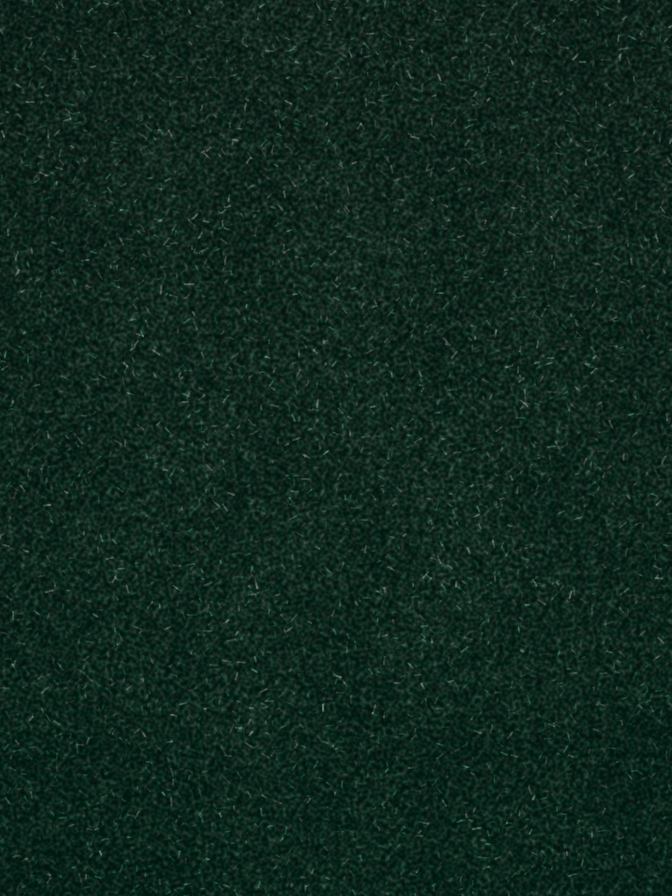
This texture is drawn by a WebGL 1 fragment shader. Its source:

```glsl
precision highp float;
// Dark green felted paper: fine irregular grain with short pale fibres.

uniform vec2 u_resolution;

vec2 hash2(vec2 p) {
  vec3 q = fract(p.xyx * vec3(0.1031, 0.1030, 0.0973));
  q += dot(q, q.yzx + 33.33);
  return fract((q.xx + q.yz) * q.zy);
}

vec2 direction(float turn) {
  return vec2(cos(6.2832 * turn), sin(6.2832 * turn));
}

float corner(vec2 cell, vec2 offset) {
  return dot(direction(hash2(cell).x), offset);
}

float gradientNoise(vec2 p) {
  vec2 i = floor(p), f = fract(p);
  vec2 w = f * f * f * (f * (f * 6.0 - 15.0) + 10.0);
  vec2 e = vec2(1.0, 0.0);
  float low = mix(corner(i, f), corner(i + e, f - e), w.x);
  float high = mix(corner(i + e.yx, f - e.yx), corner(i + 1.0, f - 1.0), w.x);
  return mix(low, high, w.y);
}

// One short fibre per cell, with random place, angle, length and brightness.
float fibres(vec2 p, float pixel) {
  vec2 cell = floor(p);
  float light = 0.0;
  for (int y = -1; y <= 1; y++) {
    for (int x = -1; x <= 1; x++) {
      vec2 id = cell + vec2(float(x), float(y));
      vec2 traits = hash2(id + 71.0);
      vec2 axis = direction(traits.x);
      vec2 d = p - id - hash2(id + 19.0);
      float reach = 0.10 + 0.30 * fract(traits.x * 17.0);
      d -= axis * clamp(dot(d, axis), -reach, reach);
      float body = 1.0 - smoothstep(0.09 - 0.5 * pixel, 0.09 + 0.7 * pixel, length(d));
      light = max(light, body * pow(traits.y, 4.0));
    }
  }
  return light;
}

void main() {
  vec2 uv = gl_FragCoord.xy / u_resolution;
  vec2 p = gl_FragCoord.xy / u_resolution.y;
  vec2 tilted = mat2(0.82, 0.57, -0.57, 0.82) * p + 3.0;

  // Tone in standard deviations: grain, soft mottling, then cloudy patches.
  float tone = 2.5 * gradientNoise(tilted * 225.0);
  tone += 1.7 * gradientNoise(p * 137.0 + 40.0);
  tone += 0.8 * gradientNoise(tilted * 47.0 + 90.0);
  tone += 0.45 * gradientNoise(p * 9.0 + 12.0);

  // Two overlapping layers of fibres.
  float pale = fibres(p * 88.0 + 5.0, 88.0 / u_resolution.y);
  float green = fibres(tilted * 97.0 + 150.0, 97.0 / u_resolution.y);
  tone += 2.8 * pale + 2.4 * green - 0.22;

  // Light falls off toward the corners and the lower edge.
  vec2 fromCentre = uv - vec2(0.5, 0.55);
  tone += 0.14 - 0.7 * dot(fromCentre, fromCentre);
  tone -= 0.2 * (1.0 - smoothstep(0.0, 0.3, uv.y));
  tone = clamp(tone, -2.2, 3.8);

  // Black green through bottle green to grey green.
  vec3 color = vec3(0.060, 0.155, 0.118) + vec3(0.046, 0.0515, 0.047) * tone;
  color += 0.008 * tone * tone;

  // Some grains and fibres are purer green, more so toward the bottom.
  float hue = gradientNoise(p * 110.0 + 210.0) + 1.2 * (green - pale);
  hue += 0.5 * (0.5 - uv.y);
  color += vec3(-0.030, 0.016, 0.002) * hue;

  gl_FragColor = vec4(clamp(color, 0.0, 1.0), 1.0);
}
```
